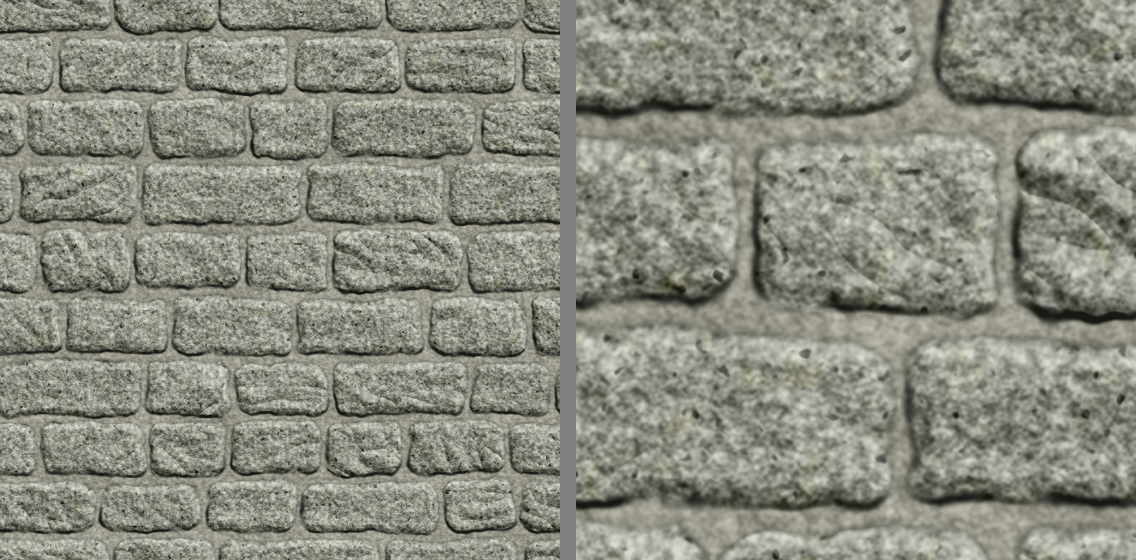
Left: the whole. Right: its middle third, enlarged.
Give the GLSL for this texture, as a Shadertoy shader.

```glsl
// Wall of rough grey-green stone blocks in nine wavy courses with pale mortar.
// Each block is a rounded box with a ragged outline; a height field made of its
// bevel, chisel marks and gradient noise is lit from the upper right.

const float TAU = 6.28318;

float hash(vec2 p) {
    return fract(sin(dot(p, vec2(127.1, 311.7))) * 43758.5);
}

// Gradient at a lattice corner, wrapped so the noise tiles
float corner(vec2 cell, vec2 offset, vec2 f, float period) {
    float angle = TAU * hash(mod(cell + offset, period));
    return dot(vec2(cos(angle), sin(angle)), f - offset);
}

float gradientNoise(vec2 p, float period) {
    vec2 i = floor(p), f = p - i;
    vec2 u = f * f * f * (f * (f * 6.0 - 15.0) + 10.0);
    return mix(mix(corner(i, vec2(0, 0), f, period), corner(i, vec2(1, 0), f, period), u.x),
               mix(corner(i, vec2(0, 1), f, period), corner(i, vec2(1, 1), f, period), u.x), u.y);
}

float fbm(vec2 p, float freq, int octaves) {
    float sum = 0.0, amp = 0.5;
    for (int i = 0; i < octaves; i++) {
        sum += amp * gradientNoise(p * freq, freq);
        freq *= 2.0;
        amp *= 0.57;
    }
    return sum;
}

struct Stone {
    float dist;   // negative inside the block
    vec2 local;   // position from the block centre
    vec2 id;
};

// Left edge of block i, in block units along its course
float jointAt(float i, float count, float row) {
    return i + 0.4 * (hash(vec2(mod(i, count) + 3.0, row + 17.0)) - 0.5);
}

Stone findStone(vec2 p) {
    const float counts[9] = float[](5.0, 6.0, 5.0, 5.0, 5.0, 4.0, 5.0, 5.0, 4.0);
    const float shifts[9] = float[](0.15, 0.087, 0.017, 0.138, 0.031, 0.01, 0.025, 0.124, 0.158);

    // Courses of slightly uneven height
    vec2 q = p + 0.010 * vec2(gradientNoise(p * 9.0, 9.0), gradientNoise(p * 8.0 + 4.5, 8.0));
    float v = (q.y - 0.039 - 0.012 * cos(TAU * (q.y - 0.85))) * 9.0;
    float row = mod(floor(v), 9.0);
    float count = counts[int(row)];
    float u = (q.x - shifts[int(row)]) * count;

    // Block between two jittered joints
    float i = floor(u);
    if (u < jointAt(i, count, row)) i -= 1.0;
    else if (u >= jointAt(i + 1.0, count, row)) i += 1.0;
    float left = jointAt(i, count, row), right = jointAt(i + 1.0, count, row);

    Stone s;
    s.id = vec2(mod(i, count), row);
    s.local = vec2((u - 0.5 * (left + right)) / count, (fract(v) - 0.5) / 9.0);
    vec2 halfSize = vec2(0.5 * (right - left) / count - 0.0065,
                         0.0495 - 0.003 * hash(s.id + 7.0));
    float radius = 0.014 + 0.014 * hash(s.id + 2.0);
    vec2 a = abs(s.local) - halfSize + radius;
    s.dist = length(max(a, 0.0)) + min(max(a.x, a.y), 0.0) - radius;
    s.dist += 0.011 * fbm(p, 22.0, 3);
    return s;
}

float heightAt(vec2 p) {
    Stone s = findStone(p);
    float inside = smoothstep(0.002, -0.005, s.dist);
    float bevel = 0.0042 * smoothstep(0.002, -0.015, s.dist);
    // Chisel marks run in a different direction on every block
    float t = 2.4 * (hash(s.id + 11.0) - 0.5);
    vec2 r = mat2(cos(t), sin(t), -sin(t), cos(t)) * s.local;
    r += 0.012 * gradientNoise(p * 20.0, 20.0);
    vec2 m = r * vec2(11.0, 30.0) + 40.0 * hash(s.id + 5.0) + 60.0;
    float chisel = abs(gradientNoise(m, 512.0)) * (0.002 + 0.009 * hash(s.id + 23.0));
    float rough = 0.0075 * fbm(p, 18.0, 5);
    return bevel + inside * (chisel + rough) + (1.0 - inside) * 0.0024 * fbm(p, 30.0, 4);
}

void mainImage(out vec4 fragColor, in vec2 fragCoord) {
    vec2 p = fragCoord / iResolution.xy;
    Stone s = findStone(p);

    // Slope toward the light, with highlights compressed
    vec2 e = vec2(0.002, 0.0);
    float h = heightAt(p);
    vec2 slope = vec2(heightAt(p + e.xy) - h, heightAt(p + e.yx) - h) / e.x;
    float lit = -0.68 * dot(slope, vec2(0.45, 0.89));
    lit = lit > 0.0 ? lit / (1.0 + 3.5 * lit) : lit / (1.0 - 0.9 * lit);

    // Block colour: tint per block, pale blooms, grain and dark pits
    float grain = fbm(p, 128.0, 2);
    float bloom = fbm(p, 9.0, 3);
    vec3 stone = vec3(0.56, 0.577, 0.527) + 0.04 * (hash(s.id + 31.0) - 0.5);
    stone += 0.08 * bloom + 0.48 * grain;
    stone += vec3(0.025, 0.01, -0.02) * smoothstep(0.12, 0.3, fbm(p + 0.37, 40.0, 2));
    stone *= 1.0 - 0.5 * smoothstep(0.2, 0.34, fbm(p + 0.61, 84.0, 2));

    // Mortar, shaded where it meets the blocks
    vec3 mortar = vec3(0.605, 0.603, 0.55) + 0.1 * bloom + 0.26 * grain;
    mortar *= mix(0.84, 1.0, smoothstep(-0.001, 0.006, s.dist));

    vec3 color = mix(stone, mortar, smoothstep(-0.0025, 0.002, s.dist)) + lit;

    // Dark crevice, broken up and deepest along the lower and left edges
    float crevice = exp(-pow((s.dist + 0.0005) / 0.003, 2.0));
    float shadowSide = smoothstep(0.015, -0.04, s.local.y + 0.25 * s.local.x);
    float broken = clamp(0.75 + 2.5 * gradientNoise(p * 26.0, 26.0), 0.2, 1.3);
    color *= 1.0 - crevice * broken * (0.08 + 0.5 * shadowSide);

    fragColor = vec4(clamp(color, vec3(0.09, 0.09, 0.08), vec3(0.84, 0.85, 0.81)), 1.0);
}
```
